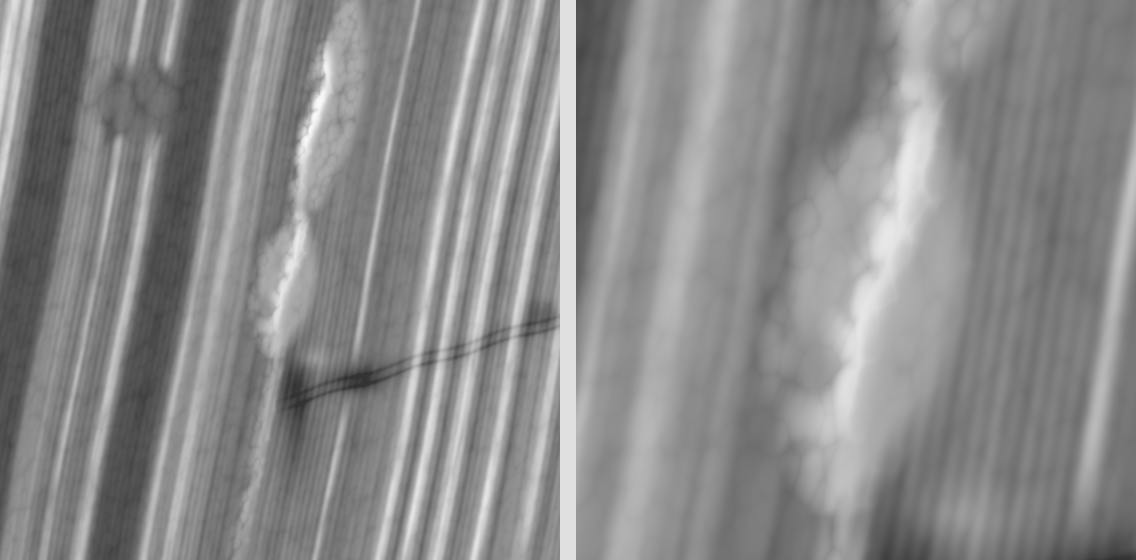
Left, the full canvas; right, a detail of the centre.
Give the GLSL for this texture, as a WebGL 2 fragment shader.

```glsl
#version 300 es
precision highp float;
// Grey, brushed surface: slanted bands, bright ridges and fine grooves, broken
// by a torn bright seam, a dull smudge and a scratch. Ridges are gaussians across
// the grain; layered sines give the grooves and cellular noise the mottling.
uniform vec2 u_resolution;
out vec4 outColor;

vec2 hash2(vec2 c) {
  vec3 q = fract(c.xyx * vec3(0.1031, 0.1030, 0.0973));
  q += dot(q, q.yzx + 33.33);
  return fract((q.xx + q.yz) * q.zy);
}

// Soft cellular noise, about -1 to 1
float mottle(vec2 p) {
  vec2 cell = floor(p), f = fract(p);
  float nearest = 2.0;
  for (int y = -1; y <= 1; y++)
    for (int x = -1; x <= 1; x++) {
      vec2 o = vec2(x, y);
      vec2 d = o + hash2(cell + o) - f;
      nearest = min(nearest, dot(d, d));
    }
  return 1.0 - 2.0 * smoothstep(0.0, 0.75, nearest);
}

float ridge(float x, float centre, float width) {
  float d = (x - centre) / width;
  return exp(-d * d);
}

float band(float x, float a, float b, float soft) {
  return smoothstep(a - soft, a + soft, x) - smoothstep(b - soft, b + soft, x);
}

float spot(vec2 p, vec2 centre, vec2 radius) {
  vec2 d = (p - centre) / radius;
  return exp(-dot(d, d));
}

// Lens with pointed ends along y
float spindle(vec2 p, vec2 centre, vec2 halfSize) {
  vec2 d = (p - centre) / halfSize;
  float edge = max(1.0 - d.y * d.y, 0.0);
  return smoothstep(-0.25, 0.3, edge - abs(d.x)) * smoothstep(0.0, 0.2, edge);
}

// Grooves that drift slowly along the grain
float grooves(float s, float y) {
  float sum = 0.0, freq = 62.0, amp = 0.5;
  for (int i = 0; i < 5; i++) {
    float k = float(i);
    float drift = 1.1 * sin(y * (2.0 + k) + 2.3 * k + s * 11.0);
    sum += amp * sin(freq * s + 2.7 * k * k + drift + 1.5 * sin(s * 23.0 + k));
    freq *= 1.73;
    amp *= 0.8;
  }
  return sum;
}

void main() {
  vec2 p = gl_FragCoord.xy / u_resolution;
  float s = p.x - 0.18 * (p.y - 0.5) + 0.003 * sin(p.y * 7.0 + p.x * 4.0);
  vec2 g = vec2(s, p.y);
  float coarse = mottle(g * vec2(34.0, 20.0));
  float fine = mottle(g * vec2(85.0, 55.0) + 7.0);
  float along = mottle(g * vec2(40.0, 9.0) + 19.0);

  // Broad bands
  float dark = band(s, -0.005, 0.085, 0.014) + band(s, 0.25, 0.332, 0.014);
  float v = 0.47 - 0.17 * dark;
  v += 0.10 * band(s, -0.2, -0.01, 0.02);
  v += 0.05 * band(s, 0.09, 0.14, 0.012);
  v += 0.08 * band(s, 0.34, 0.44, 0.012);
  v -= 0.05 * band(s, 0.44, 0.49, 0.012);
  v += 0.05 * band(s, 0.74, 1.3, 0.02);
  v += mix(0.042, 0.016, dark) * grooves(s, p.y);
  v += 0.012 * sin(s * 560.0 + sin(p.y * 5.0));

  // Bright ridges
  float shine = 0.9 + 0.22 * along;
  float gap = 1.0 - spot(p, vec2(0.62, 0.32), vec2(0.08, 0.055));
  v += 0.24 * shine * (ridge(s, -0.035, 0.009) + ridge(s, -0.062, 0.012));
  v += 0.24 * shine * ridge(s, 0.168, 0.007);
  v += 0.25 * shine * ridge(s, 0.230, 0.010);
  v += 0.15 * shine * ridge(s, 0.348, 0.009);
  v += 0.17 * shine * ridge(s, 0.390, 0.011);
  v += 0.24 * shine * gap * ridge(s, 0.655, 0.0065);
  for (int i = 0; i < 6; i++) {
    float k = float(i);
    float centre = 0.768 + 0.038 * k + 0.006 * k * k;
    v += 0.27 * shine * ridge(s, centre, 0.010 + 0.002 * mod(k, 3.0));
    v -= 0.08 * ridge(s, centre + 0.026, 0.008);
  }

  // Torn seam: pale lenses with a white, wavering core
  vec2 q = g + vec2(0.004 * coarse + 0.003 * fine, 0.0);
  float upper = spindle(q, vec2(0.545, 0.82), vec2(0.052, 0.21));
  float lower = spindle(q, vec2(0.513, 0.49), vec2(0.056, 0.14));
  v = mix(v, 0.60 + 0.05 * coarse + 0.025 * fine, 0.85 * upper);
  v = mix(v, 0.64 + 0.03 * coarse, 0.85 * lower);
  float core = 0.515 + 0.009 * sin(p.y * 23.0 + 1.0);
  float coreLength = band(p.y, 0.63, 0.91, 0.05) + 0.75 * band(p.y, 0.40, 0.61, 0.04);
  v += 0.32 * coreLength * ridge(q.x, core, 0.013);
  v += 0.17 * band(p.y, -0.2, 0.38, 0.05) * shine * ridge(q.x, 0.523, 0.012);

  // Dull smudge with a ragged edge
  vec2 r = (p - vec2(0.25, 0.82)) / vec2(0.10, 0.085);
  float smudge = 1.0 - smoothstep(0.65, 1.2, length(r) + 0.12 * coarse);
  v = mix(v, 0.38 - 0.07 * dark + 0.03 * coarse, 0.9 * smudge);

  // Scratch and the bruises beside it
  float reach = smoothstep(0.47, 0.56, p.x);
  float h = p.y - 0.27 - 0.30 * (p.x - 0.5) + 0.003 * sin(p.x * 40.0);
  v -= reach * (0.10 * ridge(h, 0.0, 0.004) + 0.08 * ridge(h, 0.018, 0.004));
  v -= 0.07 * reach * ridge(h, 0.008, 0.022);
  float bruise = spot(p, vec2(0.525, 0.31), vec2(0.026, 0.065));
  bruise += 0.8 * spot(p, vec2(0.64, 0.325), vec2(0.045, 0.025));
  bruise += 0.7 * spot(p, vec2(0.97, 0.44), vec2(0.03, 0.025));
  bruise += 0.5 * spot(p, vec2(0.53, 0.22), vec2(0.03, 0.09));
  v -= bruise * (0.19 + 0.05 * coarse);
  v += 0.12 * spot(p, vec2(0.56, 0.36), vec2(0.03, 0.018));

  v += 0.016 * coarse + 0.012 * fine;
  outColor = vec4(vec3(clamp(v, 0.2, 0.97)), 1.0);
}
```
